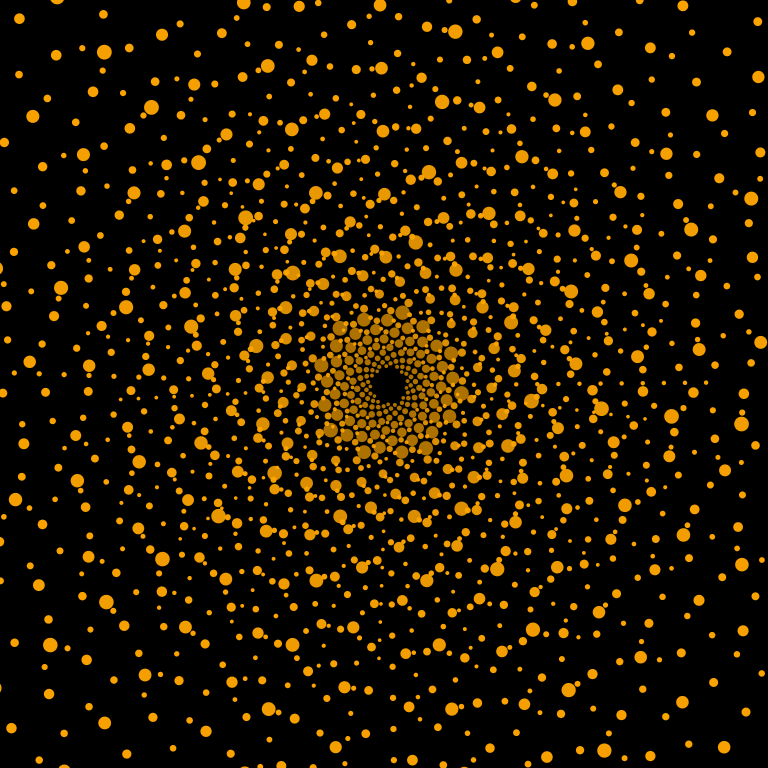
Give the GLSL for this pattern, as a WebGL 2 fragment shader.

```glsl
#version 300 es
precision highp float;

// Amber dots on black: a golden-angle spiral rosette whose dots grow outward,
// repeated as ever wider copies that keep the dot size. Each pixel inverts the
// spiral law, so only the few dots near its own radius are visited.

#define CENTER vec2(0.5063, 0.4980)
#define STRETCH vec2(0.982, 1.018)
#define OUTER_RADIUS 0.0943
#define GROWTH 0.0098
#define DOT_RATIO 0.102
#define DOTS 147
#define COPIES 15
#define COPY_OFFSET 0.037
#define FIRST_ANGLE 131.5
#define GOLDEN_ANGLE 137.508
#define FADE 0.32
#define AMBER vec3(1.0, 0.65, 0.0)

uniform vec2 u_resolution;
out vec4 fragColor;

// Radius of a dot's centre in the unscaled rosette, counted from the rim inward.
float spiralRadius(float index) {
    return OUTER_RADIUS * exp(-GROWTH * index);
}

vec2 spiralDirection(float index) {
    float angle = radians(FIRST_ANGLE - GOLDEN_ANGLE * index);
    return vec2(cos(angle), sin(angle)) * STRETCH;
}

// Fraction of light that passes one enlarged copy of the rosette.
float copyTransmission(vec2 p, float scale, float opacity, float pixel) {
    float innerRadius = spiralRadius(float(DOTS - 1));
    float radius = max(length(p / STRETCH) / scale, innerRadius * 0.5);
    float nearest = log(OUTER_RADIUS / radius) / GROWTH;

    // Range of indices whose dots can reach this pixel
    float reach = 1.15 * (DOT_RATIO + pixel / radius) / (scale * GROWTH) + 1.0;
    int first = max(0, int(floor(nearest - reach)));
    int last = min(DOTS - 1, int(ceil(nearest + reach)));

    float transmission = 1.0;
    for (int i = first; i <= last; i++) {
        float index = float(i);
        float r = spiralRadius(index);
        vec2 dotCenter = spiralDirection(index) * r * scale;
        float edge = length(p - dotCenter) - DOT_RATIO * r;
        float coverage = clamp(0.5 - edge / pixel, 0.0, 1.0);
        transmission *= 1.0 - opacity * coverage;
    }
    return transmission;
}

void main() {
    float side = min(u_resolution.x, u_resolution.y);
    float pixel = 1.0 / side;
    vec2 p = (gl_FragCoord.xy - 0.5 * u_resolution) / side + 0.5 - CENTER;

    // Layer the copies; the innermost ones are fainter
    float dark = 1.0;
    for (int k = 1; k <= COPIES; k++) {
        float order = float(k);
        float opacity = 1.0 - FADE / pow(order, 1.2);
        dark *= copyTransmission(p, order + COPY_OFFSET, opacity, pixel);
    }

    fragColor = vec4(AMBER * (1.0 - dark), 1.0);
}
```
